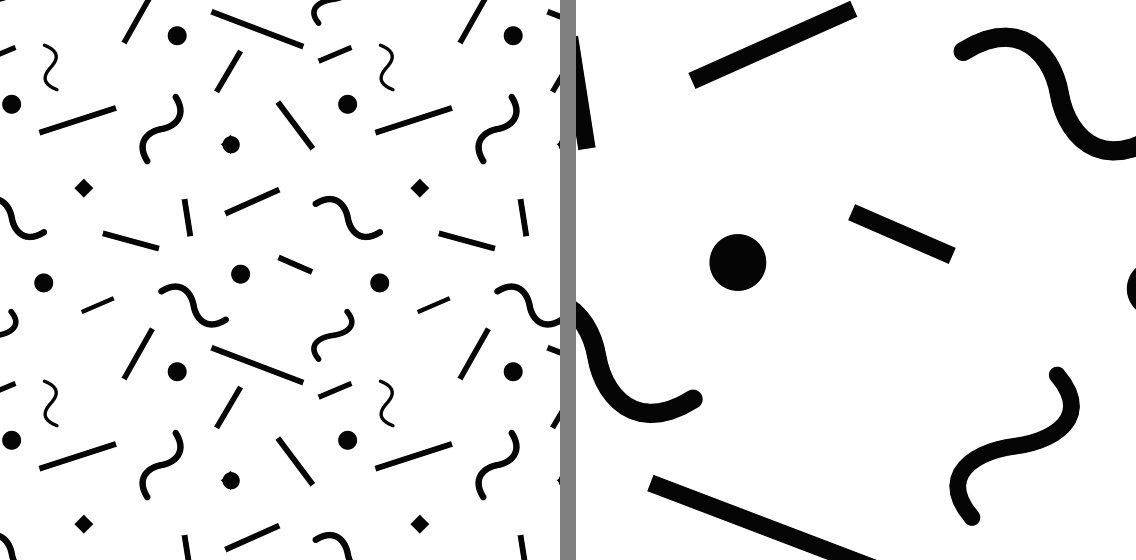
Left, the full canvas; right, a detail of the centre.
Reproduce this pattern procedurally as a Shadertoy shader.

```glsl
const float UNITS = 768.0;        // layout units across the canvas
const float TILE = 460.8;         // repeat period in layout units
const vec3 PAPER = vec3(1.0);
const vec3 INK = vec3(0.02);
const float DOT_RADIUS = 13.0;
const float DIAMOND_RADIUS = 13.0;
const int CURVE_STEPS = 14;

// Bars: start xy, end xy, with y pointing down
const vec4 BARS[11] = vec4[11](
    vec4(170, 59, 209, -10), vec4(290, 16, 416, 64), vec4(437, 84, 482, 65),
    vec4(330, 70, 297, 126), vec4(54, 182, 159, 148), vec4(381, 140, 429, 204),
    vec4(309, 293, 383, 260), vec4(253, 273, 261, 324), vec4(141, 320, 218, 341),
    vec4(382, 353, 428, 373), vec4(112, 428, 156, 409));
const float BAR_HALF_WIDTHS[11] = float[11](
    3.8, 4.0, 3.6, 3.8, 4.0, 4.0, 4.0, 4.0, 4.0, 4.0, 3.0);

const vec2 DOTS[4] = vec2[4](
    vec2(243, 49), vec2(16, 143), vec2(60, 388), vec2(330, 376));
const vec2 DIAMOND = vec2(115, 258);
const vec2 POINTED_DOT = vec2(316, 198);

// Waves: centre xy, quarter turn (0 or 1), stretch along the length
const vec4 WAVES[4] = vec4[4](
    vec4(221.5, 177, 0, 1), vec4(477, 299, 1, 1),
    vec4(265.5, 419, 1, 1), vec4(456.5, 460, 0, 0.74));
const vec2 CURL = vec2(69.5, 92.5);
const float CURL_HALF_WIDTH = 2.3;

// Offset from a centre to the nearest repeat
vec2 wrapOffset(vec2 p, vec2 centre) {
    return mod(p - centre + 0.5 * TILE, TILE) - 0.5 * TILE;
}

float segmentDistance(vec2 p, vec2 a, vec2 b) {
    vec2 ap = p - a, ab = b - a;
    return length(ap - ab * clamp(dot(ap, ab) / dot(ab, ab), 0.0, 1.0));
}

// Straight bar with square ends
float barDistance(vec2 p, vec4 bar, float halfWidth) {
    vec2 span = 0.5 * (bar.zw - bar.xy);
    vec2 q = wrapOffset(p, 0.5 * (bar.xy + bar.zw));
    float halfLength = length(span);
    vec2 along = span / halfLength;
    vec2 local = vec2(dot(q, along), dot(q, vec2(-along.y, along.x)));
    vec2 d = abs(local) - vec2(halfLength, halfWidth);
    return length(max(d, 0.0)) + min(max(d.x, d.y), 0.0);
}

float diamondDistance(vec2 q, float radius) {
    return (abs(q.x) + abs(q.y) - radius) * 0.70711;
}

// Cubic arc from the centre, joined to its own half-turn copy
float squiggleDistance(vec2 q, vec2 c1, vec2 c2, vec2 end) {
    float d = 1e5;
    vec2 last = vec2(0.0);
    for (int i = 1; i <= CURVE_STEPS; i++) {
        float t = float(i) / float(CURVE_STEPS), s = 1.0 - t;
        vec2 next = 3.0 * s * t * (s * c1 + t * c2) + t * t * t * end;
        d = min(d, min(segmentDistance(q, last, next), segmentDistance(-q, last, next)));
        last = next;
    }
    return d;
}

float patternDistance(vec2 p) {
    float d = 1e5;
    for (int i = 0; i < 11; i++) d = min(d, barDistance(p, BARS[i], BAR_HALF_WIDTHS[i]));
    for (int i = 0; i < 4; i++) d = min(d, length(wrapOffset(p, DOTS[i])) - DOT_RADIUS);

    // Diamond, and a dot with a corner on its left
    d = min(d, diamondDistance(wrapOffset(p, DIAMOND), DIAMOND_RADIUS));
    vec2 q = wrapOffset(p, POINTED_DOT);
    d = min(d, diamondDistance(q, DIAMOND_RADIUS));
    d = min(d, length(q - vec2(1.0, 0.5)) - 11.8);

    // Thick waves
    for (int i = 0; i < 4; i++) {
        vec4 wave = WAVES[i];
        q = wrapOffset(p, wave.xy);
        if (wave.z > 0.5) q = vec2(q.y, -q.x);
        vec2 stretch = vec2(1.0, wave.w);
        float halfWidth = mix(2.2, 4.4, wave.w);
        d = min(d, squiggleDistance(q, vec2(18, -3) * stretch, vec2(36, -18) * stretch,
                                    vec2(19.5, -44) * stretch) - halfWidth);
    }

    // Thin curl
    q = wrapOffset(p, CURL);
    return min(d, squiggleDistance(q, vec2(5, -6), vec2(18, -20), vec2(-8.5, -30.5)) - CURL_HALF_WIDTH);
}

void mainImage(out vec4 fragColor, in vec2 fragCoord) {
    float pixel = UNITS / iResolution.y;
    vec2 p = vec2(fragCoord.x, iResolution.y - fragCoord.y) * pixel;
    float ink = 1.0 - smoothstep(-0.6 * pixel, 0.6 * pixel, patternDistance(p));
    fragColor = vec4(mix(PAPER, INK, ink), 1.0);
}
```
